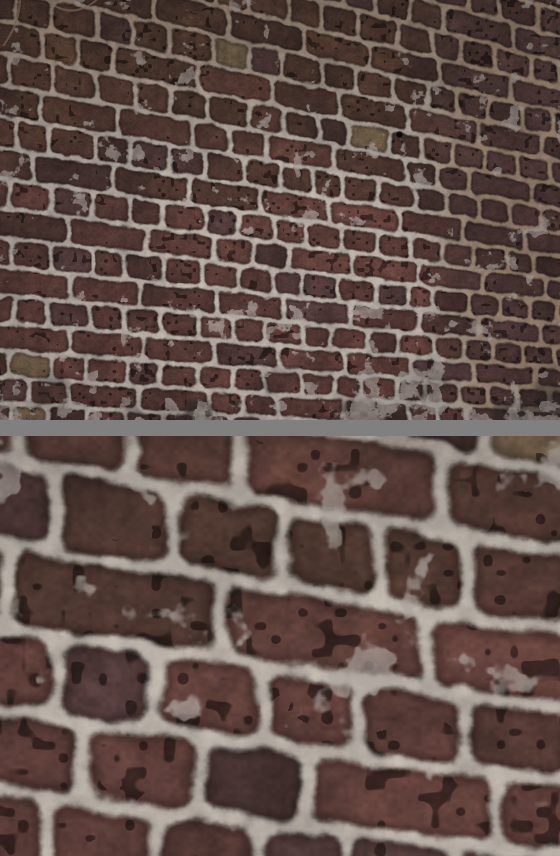
Top: the whole. Bottom: its middle third, enlarged.
A WebGL 1 fragment shader for this texture:

```glsl
precision highp float;
// Old brick wall seen at a slant: courses of long bricks alternate with courses of short ones.
// A quadratic row map gives the converging courses; jittered joints and rounded boxes
// give the bricks, and layered noise adds grain, chips, lime stains and soot.
uniform vec2 u_resolution;

const float MORTAR_HALF = 0.0058;   // half joint width, in canvas heights
const float CORNER = 0.010;
const float EDGE_SOFT = 0.0028;
const float RAGGED = 0.0075;
const float SPLIT_CHANCE = 0.12;    // long bricks replaced by two short ones
const vec3 BRICK_DARK = vec3(0.205, 0.148, 0.140);
const vec3 BRICK_RED = vec3(0.345, 0.228, 0.208);
const vec3 BRICK_BROWN = vec3(0.320, 0.235, 0.185);
const vec3 BRICK_PURPLE = vec3(0.285, 0.215, 0.220);
const vec3 BRICK_BUFF = vec3(0.440, 0.380, 0.280);
const vec3 MORTAR_GREY = vec3(0.610, 0.580, 0.550);
const vec3 MORTAR_TAN = vec3(0.510, 0.425, 0.355);
const vec3 LIME = vec3(0.610, 0.580, 0.560);
const vec3 SOOT = vec3(0.165, 0.145, 0.140);

float hash(vec2 p) {
  return fract(sin(dot(p, vec2(127.1, 311.7))) * 43758.5453);
}

float noise(vec2 p) {
  vec2 i = floor(p), f = fract(p);
  f = f * f * (3.0 - 2.0 * f);
  return mix(mix(hash(i), hash(i + vec2(1.0, 0.0)), f.x),
             mix(hash(i + vec2(0.0, 1.0)), hash(i + 1.0), f.x), f.y);
}

float fbm(vec2 p) {
  float sum = 0.0, amp = 0.5;
  for (int i = 0; i < 4; i++) {
    sum += amp * noise(p);
    p = p * 2.03 + 17.3;
    amp *= 0.5;
  }
  return sum / 0.9375;
}

float roundedBox(vec2 p, vec2 halfSize, float r) {
  vec2 q = abs(p) - halfSize + r;
  return length(max(q, 0.0)) + min(max(q.x, q.y), 0.0) - r;
}

// Soft blob of influence around a centre
float blob(vec2 p, vec2 centre, vec2 size) {
  vec2 q = (p - centre) / size;
  return exp(-dot(q, q));
}

// Course coordinate (x) and local course height (y), counted downwards
vec2 courseAt(vec2 p) {
  float t = p.x * 0.96;
  float y = p.y - (0.0486 + 0.217 * t);
  float b = 0.0781 - 0.0153 * t;
  float c = -0.00061 + 0.00021 * t;
  float root = sqrt(max(b * b + 4.0 * c * y, 0.0001));
  return vec2(2.0 * y / (b + root), root);
}

float jointJitter(float joint, float row, float amount) {
  return amount * hash(vec2(joint + 3.0, row * 7.0 + 41.0));
}

// Signed distance to the brick (x), brick identity (yz)
vec3 brickAt(vec2 p) {
  vec2 course = courseAt(p);
  float row = floor(course.x);
  float isShort = mod(row, 2.0);
  float count = 1.0 + isShort;
  float shrink = 1.0 + 0.0065 * (row - 4.0);
  float u = (5.126 * p.x + 0.647 * p.x * p.x) * shrink;
  float pitch = 1.0 / ((5.126 + 1.294 * p.x) * shrink * count);
  float longPhase = (row < 0.0 || row > 5.0) ? 0.82 : 0.40;
  float phase = mix(longPhase, 0.07 + 0.07 * hash(vec2(row, 9.0)), isShort);
  float v = (u - phase) * count;
  float amount = mix(0.10, 0.22, isShort);
  float cell = floor(v);
  if (v < cell + jointJitter(cell, row, amount)) cell -= 1.0;
  float left = cell + jointJitter(cell, row, amount);
  float right = cell + 1.0 + jointJitter(cell + 1.0, row, amount);
  float id = cell * 2.0;
  if (isShort < 0.5 && hash(vec2(cell, row + 70.0)) < SPLIT_CHANCE) {
    float middle = 0.5 * (left + right);
    if (v < middle) right = middle;
    else { left = middle; id += 1.0; }
  }
  vec2 local = vec2((v - 0.5 * (left + right)) * pitch, (course.x - row - 0.5) * course.y);
  vec2 halfSize = 0.5 * vec2((right - left) * pitch, course.y) - MORTAR_HALF;
  return vec3(roundedBox(local, halfSize, CORNER), id, row);
}

void main() {
  vec2 p = gl_FragCoord.xy / u_resolution.y;
  p.y = 1.0 - p.y;
  vec2 wobble = vec2(noise(p * 38.0), noise(p * 38.0 + 50.0)) - 0.5;
  vec3 brick = brickAt(p + wobble * RAGGED);
  float coarse = fbm(p * 13.0), fine = fbm(p * 75.0), grain = noise(p * 260.0);
  float d = brick.x + (fine - 0.5) * 0.006;
  float rightSide = smoothstep(0.92, 1.10, p.x - 0.10 * p.y);

  // Brick faces: tone per brick, mottling, dark rims and pits
  float tone = hash(brick.yz + 5.0);
  vec3 hue = mix(BRICK_BROWN, BRICK_RED, smoothstep(0.10, 0.65, p.y + 0.4 * (tone - 0.5)));
  hue = mix(hue, BRICK_PURPLE, max(0.7 * rightSide, 0.7 * step(0.78, hash(brick.yz + 23.0))));
  vec3 face = mix(BRICK_DARK, hue, clamp(0.25 + 0.5 * tone + 1.1 * (coarse - 0.4), 0.0, 1.15));
  face = mix(face, BRICK_BUFF, 0.7 * step(0.975, hash(brick.yz + 61.0)));
  face *= 0.78 + 0.34 * fine + 0.14 * grain;
  face *= mix(1.0, 0.80, smoothstep(-0.010, -0.001, d));
  face *= 1.0 - 0.45 * smoothstep(0.68, 0.80, noise(p * 95.0 + 8.0)) * step(0.5, coarse);

  // Mortar: grey to the left and below, tan to the right, dimmer above
  vec3 mortar = mix(MORTAR_GREY, MORTAR_TAN, max(0.85 * rightSide, 0.7 * smoothstep(0.40, 0.0, p.y)));
  mortar *= 0.78 + 0.25 * fine + 0.16 * coarse;
  mortar *= mix(0.82, 1.04, smoothstep(0.0, 0.005, d));
  vec3 color = mix(face, mortar, smoothstep(-EDGE_SOFT, EDGE_SOFT, d));

  // Soot and lime gather near the foot; lime also marks a few chipped bricks
  float foot = smoothstep(0.84, 0.98, p.y + 0.06 * (coarse - 0.5));
  color = mix(color, SOOT, 0.65 * foot * smoothstep(0.48, 0.64, fbm(p * 9.0 + 31.0)));
  float limeArea = 0.17 * foot * (0.5 + blob(p, vec2(0.95, 0.95), vec2(0.30, 0.12)))
    + 0.20 * blob(p, vec2(0.85, 0.76), vec2(0.17, 0.045));
  float stain = fbm(p * 27.0 + 90.0) + limeArea;
  float lime = smoothstep(0.69, 0.76, stain) * (0.45 + 0.4 * fine);
  color = mix(color, LIME, lime);

  // Drilled hole and pale dry stems
  color *= 1.0 - 0.85 * smoothstep(0.010, 0.005, length(p - vec2(0.951, 0.320)));
  float stem = min(abs(p.x - 0.047 + 3.3 * p.y * p.y) + step(0.11, p.y),
                   abs(p.y - 0.025 + 7.0 * pow(p.x - 0.17, 2.0)) + step(0.065, abs(p.x - 0.17)));
  color = mix(color, MORTAR_TAN, 0.65 * smoothstep(0.004, 0.0015, stem));

  // Uneven light, strongest below the middle
  float light = 0.84 + 0.25 * blob(p, vec2(0.62, 0.64), vec2(0.75, 0.50));
  gl_FragColor = vec4(color * light * 1.04, 1.0);
}
```
